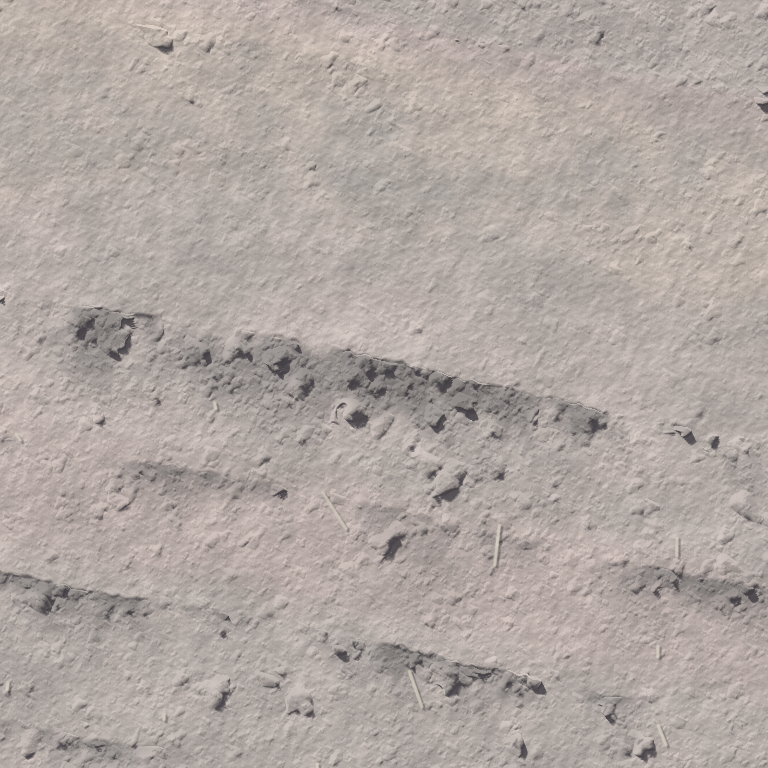
Write a WebGL 2 fragment shader that draws this texture.

```glsl
#version 300 es
precision highp float;
// Dry, sun-bleached soil in sloping strata: broken ledges shed crumbly clods,
// modelled as a height field of cellular domes plus layered sines, then lit
// from the upper left with short cast shadows. Straw bits lie on the lower half.

#define TILT 0.205          // fall of the strata from left to right
#define LEDGE_STEP 0.0065   // height of a ledge
#define LIGHT vec2(-0.5, 0.866)
#define SUN_SLOPE 0.58      // tangent of the sun's elevation
#define RELIEF 0.19         // strength of the diffuse shading
#define SHADOW_DEPTH 0.80
#define STRAW_SHARE 0.5
#define PINK vec3(0.705, 0.655, 0.638)
#define TAN  vec3(0.740, 0.694, 0.655)
#define GRAY vec3(0.695, 0.670, 0.652)
#define CLOD vec3(0.490, 0.475, 0.470)
#define SHADE vec3(0.25, 0.235, 0.26)

uniform vec2 u_resolution;
out vec4 fragColor;

// Ledges: position across the strata, width of the debris, strength
const int LEDGE_COUNT = 7;
const vec3 LEDGES[7] = vec3[7](
    vec3(1.077, 0.025, 0.50), vec3(1.010, 0.050, 0.28), vec3(0.870, 0.025, 0.25),
    vec3(0.632, 0.075, 1.00), vec3(0.440, 0.045, 0.55), vec3(0.262, 0.055, 0.95),
    vec3(0.070, 0.040, 0.60));

vec2 hash2(vec2 c) {
    vec3 q = fract(vec3(c.xyx) * vec3(0.1031, 0.1030, 0.0973));
    q += dot(q, q.yzx + 33.33);
    return fract((q.xx + q.yz) * q.zy);
}

// Rotated layers of bent sine waves, roughly -1 to 1
float sines(vec2 p) {
    float sum = 0.0, amp = 0.55;
    for (int i = 0; i < 5; i++) {
        p = mat2(0.8, 0.6, -0.6, 0.8) * p * 1.9 + 1.7;
        sum += amp * sin(p.x + 1.4 * sin(p.y)) * cos(0.7 * p.y + sin(0.6 * p.x));
        amp *= 0.68;
    }
    return sum;
}

// Height of the tallest dome here, one possible dome per cell
float domes(vec2 p, float scale, float density) {
    vec2 q = p * scale;
    q += 0.14 * sin(q.yx * 4.3 + 1.0) + 0.07 * sin(q.yx * 9.7 + q);
    vec2 cell = floor(q);
    float top = 0.0;
    for (int y = -1; y <= 1; y++)
    for (int x = -1; x <= 1; x++) {
        vec2 c = cell + vec2(x, y);
        vec2 kind = hash2(c + scale);
        float radius = mix(0.20, 0.54, kind.x);
        radius *= smoothstep(0.0, 0.12, density - kind.y);
        vec2 d = q - c - 0.1 - 0.8 * hash2(c + 71.0 + scale);
        top = max(top, radius - dot(d, d) / max(radius, 0.01));
    }
    return top / scale;
}

// Coordinate across the strata, with ragged edges
float strata(vec2 p) {
    return p.y + TILT * p.x + 0.005 * sin(p.x * 9.0 + 1.0)
        + 0.0025 * sin(p.x * 61.0 + 3.0 * sin(p.x * 23.0))
        + 0.0016 * sin(p.x * 190.0 + 2.0 * sin(p.x * 83.0));
}

// Amount of loose debris: dense just below each ledge
float debris(vec2 p, float v, float patches) {
    float amount = 0.08 + 0.14 * (1.0 - smoothstep(0.59, 0.64, v))
        + 0.30 * smoothstep(1.07, 1.09, v);
    for (int i = 0; i < LEDGE_COUNT; i++) {
        float below = LEDGES[i].x - v;
        amount += LEDGES[i].z * smoothstep(-0.003, 0.006, below)
            * exp(-max(below, 0.0) / LEDGES[i].y) * clamp(0.58 + 0.9 * patches, 0.05, 1.1);
    }
    return clamp(amount + 0.12 * patches, 0.0, 1.0);
}

float height(vec2 p) {
    float v = strata(p), patches = sines(p * 7.0 + 4.0);
    float loose = debris(p, v, patches);
    float h = domes(p, 21.0, 0.95 * loose - 0.12) * 0.62;
    h += domes(p, 45.0, 0.11 + 0.80 * loose) * (0.36 + 0.40 * loose);
    h += domes(p, 92.0, 0.28 + 0.60 * loose) * (0.30 + 0.48 * loose);
    h += domes(p, 165.0, 0.65) * (0.22 + 0.30 * loose);
    h += domes(p, 270.0, 0.80) * 0.22;
    float broken = smoothstep(-0.35, 0.35, patches);
    for (int i = 0; i < LEDGE_COUNT; i++)
        h += LEDGES[i].z * LEDGES[i].z * LEDGE_STEP * broken
            * smoothstep(-0.003, 0.003, v - LEDGES[i].x) * exp(-abs(v - LEDGES[i].x) / 0.03);
    return h + 0.0055 * sines(p * 14.0);
}

// Coverage of scattered straw: mostly upright slivers, some tiny chips
float straw(vec2 p) {
    float cover = 0.0;
    vec2 cell = floor(p * 7.0);
    for (int y = -1; y <= 1; y++)
    for (int x = -1; x <= 1; x++) {
        vec2 c = cell + vec2(x, y), kind = hash2(c + 9.0), size = hash2(c + 23.0);
        vec2 centre = (c + hash2(c + 41.0)) / 7.0;
        float angle = 1.45 + 11.0 * pow(kind.x - 0.5, 3.0);
        vec2 axis = vec2(cos(angle), sin(angle)), d = p - centre;
        float reach = mix(0.003, 0.036, size.x * size.x);
        float dist = length(d - axis * clamp(dot(d, axis), -reach, reach));
        float present = step(kind.y, STRAW_SHARE) * step(strata(centre), 0.56);
        cover = max(cover, present * (1.0 - smoothstep(0.0008, 0.0034, dist)));
    }
    return cover;
}

void main() {
    vec2 p = gl_FragCoord.xy / u_resolution.y;
    float v = strata(p), h = height(p);
    float loose = debris(p, v, sines(p * 7.0 + 4.0));
    float mottle = sines(vec2(p.x * 2.2, v * 5.0));
    float stain = sines(p * 13.0 + 8.0), grain = sines(p.yx * 47.0);

    // Soil colour by stratum
    float warm = smoothstep(0.74, 0.86, v + 0.05 * mottle) * (1.0 - smoothstep(1.0, 1.06, v));
    float pink = smoothstep(0.27, 0.32, v) * (1.0 - smoothstep(0.42, 0.50, v))
        + smoothstep(0.98, 1.04, v) * (1.0 - smoothstep(1.072, 1.08, v));
    vec3 soil = mix(GRAY, PINK, clamp(0.4 + 0.5 * pink + 0.35 * mottle + 0.2 * stain, 0.0, 1.0));
    soil = mix(soil, TAN, warm * clamp(0.5 + 0.5 * mottle + 0.3 * stain, 0.0, 1.0));
    soil = mix(soil, CLOD, 0.85 * smoothstep(0.25, 1.0, loose));
    soil *= 1.01 + 0.04 * mottle + 0.05 * stain + 0.03 * grain;

    // Diffuse light and cast shadow
    float facing = (h - height(p + LIGHT * 0.002)) / 0.002;
    float blocked = 0.0;
    for (int k = 1; k <= 5; k++) {
        float reach = 0.0032 * float(k);
        blocked = max(blocked, height(p + LIGHT * reach) - h - SUN_SLOPE * reach);
    }
    soil *= 1.0 + clamp(RELIEF * facing, -0.38, 0.12);
    soil = mix(soil, SHADE, SHADOW_DEPTH * smoothstep(0.0, 0.005, blocked));

    // Straw with a faint shadow
    soil *= 1.0 - 0.25 * straw(p + vec2(-0.003, 0.003));
    soil = mix(soil, vec3(0.83, 0.80, 0.75) + 0.04 * grain, 0.85 * straw(p));
    fragColor = vec4(soil, 1.0);
}
```
